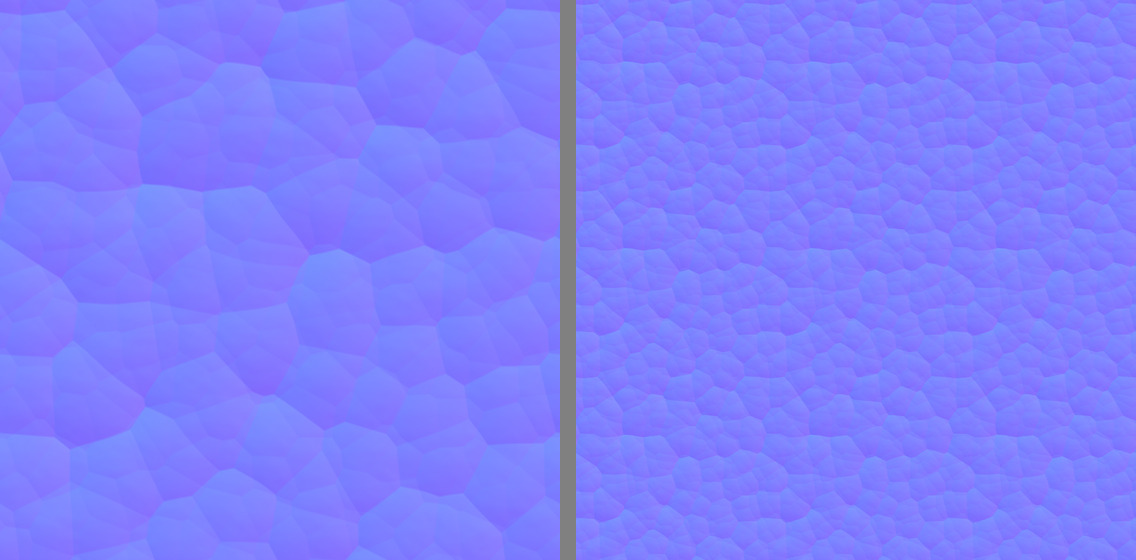
Left: one tile. Right: repeated 3 by 3.
A WebGL 1 fragment shader for this texture map:

```glsl
precision highp float;

uniform vec2 u_resolution;

const float SAMPLE_STEP = 0.0018;
const vec2 SLOPE_GAIN = vec2(0.62, 1.0);

vec2 hash2(vec2 cell, float seed) {
    vec2 k = vec2(dot(cell, vec2(127.1, 311.7)), dot(cell, vec2(269.5, 183.3)));
    return fract(sin(k + seed * 17.3) * 43758.55);
}

// Value noise that wraps after a whole number of cells
float tileNoise(vec2 p, vec2 period, float seed) {
    vec2 i = floor(p);
    vec2 f = p - i;
    vec2 w = f * f * f * (f * (f * 6.0 - 15.0) + 10.0);
    float a = hash2(mod(i, period), seed).x;
    float b = hash2(mod(i + vec2(1.0, 0.0), period), seed).x;
    float c = hash2(mod(i + vec2(0.0, 1.0), period), seed).x;
    float d = hash2(mod(i + vec2(1.0, 1.0), period), seed).x;
    return mix(mix(a, b, w.x), mix(c, d, w.x), w.y) - 0.5;
}

// Squared canvas distance to the nearest scattered point, wrapping
float cellDistance2(vec2 uv, vec2 count, float seed) {
    vec2 p = uv * count;
    vec2 base = floor(p);
    float nearest = 1.0;
    for (int y = -1; y <= 1; y++) {
        for (int x = -1; x <= 1; x++) {
            vec2 cell = base + vec2(float(x), float(y));
            vec2 point = cell + 0.04 + 0.92 * hash2(mod(cell, count), seed);
            vec2 offset = (point - p) / count;
            nearest = min(nearest, dot(offset, offset));
        }
    }
    return nearest;
}

// Bends the straight cell borders a little
vec2 warp(vec2 uv, vec2 count, float amount) {
    vec2 p = uv * count;
    return uv + amount * vec2(tileNoise(p, count, 3.0), tileNoise(p, count, 5.0));
}

// Faint grain: broad ripples plus fine diagonal streaks
float grain(vec2 uv) {
    float sum = 0.0;
    float amount = 0.0007;
    vec2 count = vec2(11.0, 19.0);
    for (int i = 0; i < 3; i++) {
        sum += amount * tileNoise(uv * count, count, 7.0 + float(i));
        amount *= 0.45;
        count *= 2.0;
    }
    vec2 streakCount = vec2(44.0, 11.0);
    vec2 diagonal = vec2(uv.x + uv.y, uv.y - uv.x);
    return sum + 0.00016 * tileNoise(diagonal * streakCount, streakCount, 13.0);
}

// Large domes, with smaller and shallower domes on top
float height(vec2 uv) {
    vec2 bent = warp(uv, vec2(9.0), 0.014);
    float large = cellDistance2(bent, vec2(8.0, 9.0), 1.0);
    float small = cellDistance2(bent, vec2(13.0, 14.0), 2.0);
    return grain(uv) - 0.68 * large - 0.46 * small;
}

vec2 slope(vec2 uv, float e) {
    float dx = height(uv + vec2(e, 0.0)) - height(uv - vec2(e, 0.0));
    float dy = height(uv + vec2(0.0, e)) - height(uv - vec2(0.0, e));
    return vec2(dx, dy) / (2.0 * e);
}

void main() {
    vec2 uv = gl_FragCoord.xy / u_resolution;
    vec2 tilt = -slope(uv, SAMPLE_STEP) * SLOPE_GAIN;
    vec3 normal = normalize(vec3(tilt, 1.0));
    gl_FragColor = vec4(0.5 + 0.5 * normal, 1.0);
}
```
